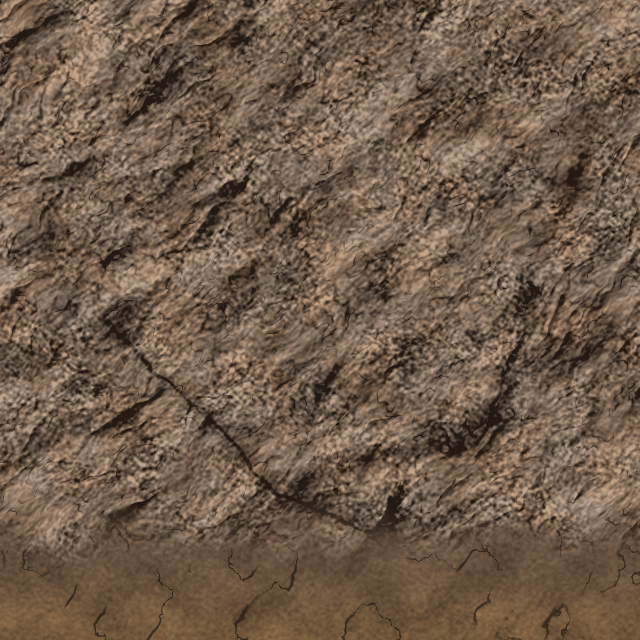
Give the GLSL for this texture, as a Shadertoy shader.

```glsl
// Weathered brown rock face with slanting crevices above a band of cracked ochre soil.
#define STRATA_ANGLE 0.70
#define STRATA_STRETCH 1.6
#define BASE_TONE 0.64
#define RELIEF 5.2
#define GRAIN 0.40
#define PATCHES 0.46
#define CREVICE_DEPTH 0.55
#define FAULT_DEPTH 0.56
#define SOIL_TOP 0.16
#define ROCK_DARK vec3(0.14, 0.10, 0.07)
#define ROCK_LIGHT vec3(0.69, 0.595, 0.51)
#define SOIL_OCHRE vec3(0.45, 0.345, 0.235)

const int FAULTS = 11;
const int SHARP_FAULTS = 4;
// Fault lines as start and end points: sharp cracks first, then soft gullies.
const vec4 faultLines[FAULTS] = vec4[FAULTS](
    vec4(.16, .50, .30, .37), vec4(.30, .37, .43, .23), vec4(.43, .23, .61, .155),
    vec4(.745, .31, .82, .48), vec4(.46, .24, .55, .28), vec4(.55, .28, .745, .31),
    vec4(.82, .48, .83, .60), vec4(.83, .60, .91, .75), vec4(.20, .82, .39, .95),
    vec4(.35, .55, .47, .65), vec4(.17, .51, .27, .55));

vec2 hash2(vec2 p) {
    vec3 q = fract(p.xyx * vec3(.1031, .1030, .0973));
    q += dot(q, q.yzx + 33.33);
    return fract((q.xx + q.yz) * q.zy);
}

float cornerSlope(vec2 cell, vec2 offset) {
    float a = 6.2832 * hash2(cell).x;
    return dot(vec2(cos(a), sin(a)), offset);
}

// Gradient noise, roughly -0.7 to 0.7
float noise(vec2 p) {
    vec2 i = floor(p), f = p - i, e = vec2(1, 0);
    vec2 u = f * f * f * (f * (f * 6. - 15.) + 10.);
    return mix(mix(cornerSlope(i, f), cornerSlope(i + e, f - e), u.x),
               mix(cornerSlope(i + e.yx, f - e.yx), cornerSlope(i + 1., f - 1.), u.x), u.y);
}

float fbm(vec2 p) {
    float sum = 0., amp = .5;
    for (int i = 0; i < 5; i++) {
        sum += amp * noise(p);
        p = p * 2.03 + 17.3;
        amp *= .5;
    }
    return sum;
}

vec2 alongAngle(vec2 p, float a) {
    return vec2(p.x * cos(a) + p.y * sin(a), p.y * cos(a) - p.x * sin(a));
}

vec2 strata(vec2 p) {
    return alongAngle(p, STRATA_ANGLE) * vec2(1., STRATA_STRETCH);
}

// Rounded lumps with sharp fine creases
float rockHeight(vec2 p) {
    vec2 q = strata(p);
    return fbm(q * 7.) - .09 * abs(noise(q * 17. + 40.)) - .08 * abs(noise(q * 43. + 9.));
}

// Broken hairline creases along the strata
float creases(vec2 p, float scale) {
    vec2 q = strata(p) * scale;
    float line = abs(noise(q) + .25 * noise(q * 2.7 + 8.));
    return (1. - smoothstep(.0, .11, line)) * smoothstep(0., .3, noise(q * .8 + 37.));
}

// Short tapered cuts: positive in the shadow, negative on the lit lip
float crevices(vec2 p, float scale) {
    float steepen = .35 * (p.x - .5);
    p *= scale;
    float ragged = 1. + 1.3 * noise(p * 4.);
    vec2 cell = floor(p);
    float cut = 0.;
    for (int y = -1; y <= 1; y++)
    for (int x = -1; x <= 1; x++) {
        vec2 id = cell + vec2(x, y);
        vec2 place = hash2(id + scale), kind = hash2(id + 71.7 + scale);
        vec2 q = alongAngle(p - id - place, mix(.3, 1.05, kind.x) + steepen);
        float taper = max(1. - abs(q.x) / mix(.25, .65, kind.y), 0.);
        float s = q.y / (.008 + .05 * ragged * taper);
        float shade = smoothstep(-2.6, .2, s) * (1. - smoothstep(.4, 1., s));
        float lip = smoothstep(.7, 1.3, s) * (1. - smoothstep(1.3, 3., s));
        float strength = smoothstep(0., .35, taper) * step(.4, fract(place.x * 7. + kind.y));
        cut += strength * (shade - .4 * lip * taper);
    }
    return clamp(cut, -.4, 1.);
}

float segmentDistance(vec2 p, vec2 a, vec2 b) {
    vec2 pa = p - a, ba = b - a;
    return length(pa - ba * clamp(dot(pa, ba) / dot(ba, ba), 0., 1.));
}

float faults(vec2 p, float breakup) {
    float dark = 0.;
    for (int i = 0; i < FAULTS; i++) {
        float d = segmentDistance(p, faultLines[i].xy, faultLines[i].zw);
        float gully = (1. - smoothstep(0., .028, d)) * clamp(.65 + 1.8 * breakup, 0., 1.);
        float crack = 1. - smoothstep(.001, .006 + .008 * breakup, d);
        dark = max(dark, i < SHARP_FAULTS ? max(crack, .55 * gully) : .85 * gully);
    }
    return dark;
}

// Thin wandering cracks along the zero line of noise
float soilCracks(vec2 p) {
    float line = abs(noise(p * vec2(13., 9.) + .7 * fbm(p * 22.)));
    return (1. - smoothstep(.006, .04, line)) * smoothstep(-.1, .2, noise(p * 14. + 55.));
}

void mainImage(out vec4 fragColor, in vec2 fragCoord) {
    vec2 p = fragCoord / iResolution.y;
    vec2 warp = vec2(noise(p * 8. + 3.), noise(p * 8. + 91.));
    vec2 jitter = vec2(noise(p * 32. + 6.), noise(p * 32. + 77.));
    vec2 bent = p + .014 * warp + .005 * jitter;

    // Rock: side light on the relief, broad patches and gritty short grain
    vec2 toLight = vec2(-.0018, .0028);
    float relief = rockHeight(bent) - rockHeight(bent + toLight);
    float patches = fbm(p * 6. + 8.);
    float hollows = smoothstep(.1, .42, noise(bent * 8. + 23.));
    float grit = noise(strata(bent) * 95. + 5.) + noise(p * 165. + 30.)
               + noise(alongAngle(bent, -.6) * vec2(70., 150.));
    float grain = grit * (.8 + 1.2 * noise(p * 12. + 19.));
    float tone = BASE_TONE + RELIEF * relief + PATCHES * patches + GRAIN * grain - .18 * hollows;

    // Creases, cuts and faults
    tone -= .40 * creases(bent, 16.) + .36 * creases(bent + .61, 34.);
    vec2 ragged = bent + .006 * jitter;
    float cuts = crevices(ragged, 6.) + .75 * crevices(ragged + .37, 12.);
    tone -= CREVICE_DEPTH * cuts * smoothstep(-.25, .2, noise(p * 5. + 64.) + .1);
    tone -= FAULT_DEPTH * faults(p + .012 * warp + .007 * jitter, fbm(p * 18. + 12.));
    vec3 rock = mix(ROCK_DARK, ROCK_LIGHT, clamp(tone, 0., 1.1));
    float warmth = smoothstep(-.25, .3, fbm(p * 13. + 47.));
    rock *= mix(vec3(.98, 1., 1.02), vec3(1.04, .99, .94), warmth);

    // Soil: smoother, warmer towards the lower edge
    float mottling = .7 * fbm(p * 13. + 31.) + .2 * grit + 1.5 * relief;
    vec3 soil = mix(SOIL_OCHRE, vec3(.38, .305, .24), smoothstep(0., SOIL_TOP, p.y));
    soil *= 1. + .65 * mottling;
    soil *= 1. - .5 * soilCracks(p);

    float rockCover = smoothstep(-.04, .05, p.y - SOIL_TOP + .1 * patches);
    fragColor = vec4(clamp(mix(soil, rock, rockCover), 0., 1.), 1.);
}
```
